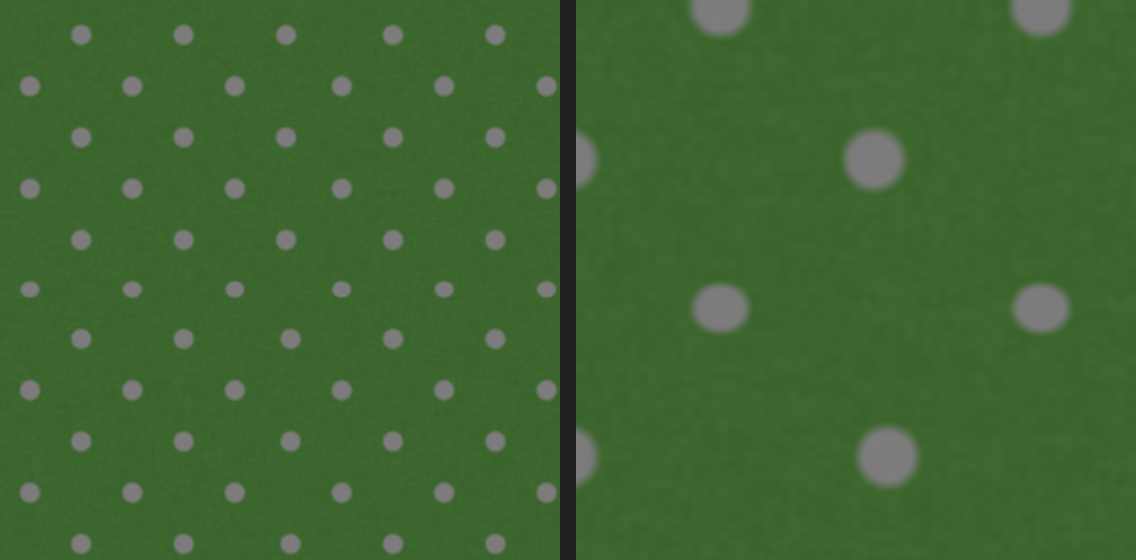
Left: the whole. Right: its middle third, enlarged.
Write a Shadertoy shader that draws this pattern.

```glsl
// Staggered grey polka dots on softly mottled green cloth.
// Rows alternate by half a pitch; a small seam widens one column gap, and
// one tighter row of flattened dots splits the upper and lower halves.

#define PITCH 0.1829        // distance between dots in a row
#define ROW_STEP 0.0915     // distance between rows
#define ORIGIN vec2(0.0536, 0.0625) // first column and row, from top left
#define RADIUS 0.0177       // dot radius
#define SOFTNESS 0.0046     // half width of the blurred dot edge
#define SEAM_GAP 0.0080     // extra width at the vertical seam
#define SEAM_X 0.514        // seam position on the offset rows
#define ROW_SLIP 0.0062     // upward slip of the lower half
#define FLAT_ROW 5          // row with flattened dots
#define GRAIN 0.030         // strength of the cloth mottling
#define GREEN vec3(0.234, 0.400, 0.178)
#define GREY vec3(0.490, 0.484, 0.488)

float hash(vec2 p) {
    vec3 q = fract(p.xyx * 0.1031);
    q += dot(q, q.yzx + 33.33);
    return fract((q.x + q.y) * q.z);
}

float noise(vec2 p) {
    vec2 cell = floor(p), f = fract(p);
    f = f * f * (3.0 - 2.0 * f);
    float low = mix(hash(cell), hash(cell + vec2(1, 0)), f.x);
    float high = mix(hash(cell + vec2(0, 1)), hash(cell + vec2(1, 1)), f.x);
    return mix(low, high, f.y);
}

// Fine grain with faint threads along both axes, centred on zero
float clothGrain(vec2 p) {
    float speck = noise(p * 190.0) - 0.5;
    float weft = noise(p * vec2(45.0, 210.0) + 71.0) - 0.5;
    float warp = noise(p * vec2(210.0, 45.0) + 137.0) - 0.5;
    return 0.6 * speck + 0.3 * weft + 0.2 * warp;
}

// Signed distance to the nearest dot of one row, p measured from top left
float dotRow(vec2 p, int row) {
    bool inset = row % 2 == 0;
    float half_ = row < FLAT_ROW ? 0.5 : -0.5;
    float seam = SEAM_X + (inset ? half_ * PITCH : 0.0);
    float slip = ROW_SLIP * clamp(0.5 * float(row - FLAT_ROW + 1), 0.0, 1.0);

    float x = p.x - ORIGIN.x - SEAM_GAP * step(seam, p.x);
    x -= inset ? 0.5 * PITCH : 0.0;
    x -= PITCH * round(x / PITCH);
    float y = p.y - ORIGIN.y - ROW_STEP * float(row) + slip;

    vec2 squash = row == FLAT_ROW ? vec2(0.94, 0.81) : vec2(1.0);
    return length(vec2(x, y) / squash) - RADIUS;
}

void mainImage(out vec4 fragColor, in vec2 fragCoord) {
    vec2 p = fragCoord / iResolution.y;
    p.y = 1.0 - p.y;

    // Nearest dot over all rows
    float d = 1.0;
    for (int row = 0; row < 11; row++) d = min(d, dotRow(p, row));

    // Soft printed edge
    float blur = max(SOFTNESS, 1.0 / iResolution.y);
    float ink = 1.0 - smoothstep(-blur, blur, d);

    // Cloth grain shows less through the ink
    float grain = GRAIN * clothGrain(p) * mix(1.0, 0.5, ink);
    vec3 color = mix(GREEN, GREY, ink) + grain * vec3(0.9, 1.0, 0.7);
    fragColor = vec4(color, 1.0);
}
```
